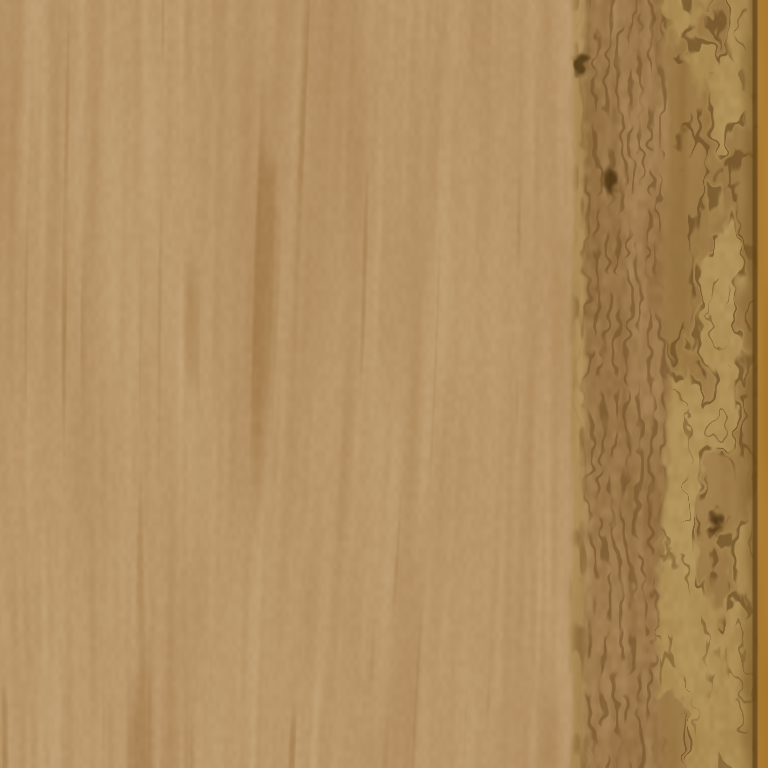
Give the GLSL for this texture, as a Shadertoy shader.

```glsl
// Pale straight-grained oak board with a strip of dark, squiggly burr along its right edge

float hash(vec2 p) {
    p = fract(p * vec2(0.1031, 0.1137));
    p += dot(p, p.yx + 33.33);
    return fract((p.x + p.y) * p.x * 7.13 + p.y * 19.7);
}

float noise(vec2 p) {
    vec2 i = floor(p), f = fract(p);
    f = f * f * (3.0 - 2.0 * f);
    return mix(mix(hash(i), hash(i + vec2(1, 0)), f.x),
               mix(hash(i + vec2(0, 1)), hash(i + vec2(1, 1)), f.x), f.y);
}

float fbm(vec2 p) {
    float sum = 0.0, amp = 0.5;
    for (int i = 0; i < 4; i++) {
        sum += amp * noise(p);
        p = p * 2.03 + 17.3;
        amp *= 0.5;
    }
    return sum / 0.9375;
}

// Soft dark line where a field crosses a level
float contour(float field, float level, float width) {
    return 1.0 - smoothstep(width * 0.3, width, abs(field - level));
}

// Straight grain: broad bands, streaks, thin pores and a fine mottle
vec3 plainWood(vec2 uv) {
    float lean = 0.045 * smoothstep(0.22, 0.42, uv.x) * (1.0 - smoothstep(0.55, 0.74, uv.x));
    float x = uv.x - lean * (uv.y - 0.5) + 0.012 * (noise(uv * vec2(4.0, 2.0)) - 0.5);
    float bands = fbm(vec2(x * 9.0, uv.y * 1.3) + 3.0);
    float streaks = noise(vec2(x * 58.0, uv.y * 2.2) + 11.0);
    float fine = noise(vec2(x * 125.0, uv.y * 5.0) + 29.0);
    float mottle = noise(uv * vec2(190.0, 110.0));
    float tone = 0.66 + 0.75 * (bands - 0.5) + 0.5 * (streaks - 0.5)
               + 0.4 * (fine - 0.5) + 0.28 * (mottle - 0.5);
    vec3 col = mix(vec3(0.675, 0.53, 0.35), vec3(0.745, 0.615, 0.445), clamp(tone, -0.3, 1.15));

    float pores = smoothstep(0.7, 0.95, noise(vec2(x * 82.0, uv.y * 1.6) + 51.0));
    pores *= smoothstep(0.3, 0.65, noise(vec2(x * 40.0, uv.y * 7.0) + 7.0));
    col -= pores * vec3(0.06, 0.07, 0.08);

    // Pale ray beside the left third
    float ray = exp(-pow((uv.x - 0.236) / 0.004, 2.0));
    return col + ray * 0.035 * noise(vec2(3.0, uv.y * 6.0));
}

// Burr: a brown, lined band, then olive wood with ragged islands
vec3 burrWood(vec2 uv) {
    vec2 ragged = vec2(noise(uv * vec2(110.0, 85.0)), noise(uv * vec2(100.0, 80.0) + 40.0)) - 0.5;
    vec2 q = uv + ragged * vec2(0.010, 0.014);
    float mottle = noise(uv * vec2(150.0, 90.0) + 5.0) - 0.5;
    float broken = smoothstep(0.25, 0.6, noise(uv * vec2(85.0, 38.0) + 60.0));

    // Brown band with long wavering lines
    float wave = q.x * 62.0 + 3.2 * fbm(vec2(q.x * 8.0, q.y * 6.0) + 20.0);
    float lines = contour(fract(wave), 0.5, 0.24) * broken;
    float streak = noise(vec2(uv.x * 90.0, uv.y * 6.0) + 70.0) - 0.5;
    vec3 brown = vec3(0.61, 0.47, 0.29) + 0.07 * streak + 0.05 * mottle;
    brown = mix(brown, vec3(0.45, 0.32, 0.16), 0.6 * lines);

    // Olive wood with brown islands ringed by dark contours
    float field = fbm(q * vec2(15.0, 6.5) + vec2(4.0, 31.0));
    float grow = smoothstep(0.52, 0.58, field);
    vec3 olive = mix(vec3(0.64, 0.51, 0.28), vec3(0.71, 0.59, 0.37), fbm(uv * vec2(20.0, 6.0) + 9.0));
    olive += 0.04 * mottle;
    olive = mix(olive, vec3(0.58, 0.44, 0.25) + 0.07 * streak, 0.7 * grow);
    float rings = max(contour(field, 0.53, 0.022), contour(field, 0.61, 0.022));
    rings = max(rings, 0.7 * contour(field, 0.41, 0.013));
    olive = mix(olive, vec3(0.42, 0.30, 0.14), 0.7 * rings * broken);

    float seam = 0.862 + 0.018 * (noise(vec2(2.0, uv.y * 6.0)) - 0.5);
    vec3 col = mix(brown, olive, smoothstep(-0.006, 0.008, q.x - seam));

    // Pale margin next to the straight grain
    float margin = 1.0 - smoothstep(0.755, 0.768, q.x);
    return mix(col, vec3(0.70, 0.57, 0.36) + 0.05 * streak, 0.8 * margin);
}

void mainImage(out vec4 fragColor, in vec2 fragCoord) {
    vec2 uv = fragCoord / iResolution.xy;

    // Join of the two woods, with a broken dark edge
    float edge = 0.744 + 0.010 * (fbm(vec2(8.0, uv.y * 14.0)) - 0.5);
    vec3 col = mix(plainWood(uv), burrWood(uv), smoothstep(-0.006, 0.006, uv.x - edge));
    float flecks = smoothstep(0.5, 0.75, noise(uv * vec2(120.0, 30.0) + 90.0));
    float rim = exp(-pow((uv.x - edge - 0.012) / 0.009, 2.0));
    col = mix(col, vec3(0.48, 0.35, 0.17), 0.55 * rim * flecks);

    // Small dark knots: centre and radius
    vec3 knots[3] = vec3[3](vec3(0.797, 0.765, 0.016), vec3(0.932, 0.322, 0.014), vec3(0.756, 0.917, 0.015));
    for (int i = 0; i < 3; i++) {
        vec2 d = (uv - knots[i].xy) * vec2(1.25, 0.85);
        float r = length(d) / knots[i].z + 0.9 * (noise(uv * 120.0) - 0.5);
        col = mix(col, vec3(0.28, 0.19, 0.06), 0.8 * (1.0 - smoothstep(0.3, 1.1, r)));
    }

    // Shaded flank, dark gap and amber strip at the right border
    float flank = smoothstep(0.960, 0.982, uv.x + 0.012 * (noise(uv * vec2(60.0, 28.0)) - 0.5));
    col = mix(col, vec3(0.49, 0.36, 0.16), 0.6 * flank);
    vec3 amber = vec3(0.67, 0.48, 0.19) + 0.05 * (noise(uv * vec2(70.0, 9.0)) - 0.5);
    col = mix(col, amber, smoothstep(0.982, 0.989, uv.x));
    col = mix(col, vec3(0.36, 0.24, 0.08), 0.65 * contour(uv.x, 0.983, 0.005));

    fragColor = vec4(clamp(col, 0.0, 1.0), 1.0);
}
```
